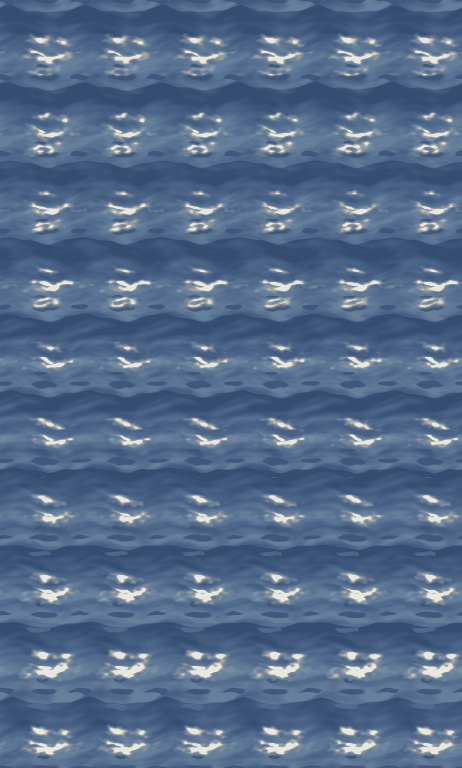
Give the GLSL for this texture, as a WebGL 1 fragment shader.

```glsl
precision highp float;
// Rippled blue water: a grid of wave cells, each shading from a dark crest to a
// pale trough with sunlit glints. Cell-periodic gradient noise bends the shapes,
// and a slow drift down the canvas, wrapping at its ends, varies the rows.

uniform vec2 u_resolution;

const vec2 REPEATS = vec2(6.0, 10.0);
const float ROW_OFFSET = 0.10;      // first crest below the top, in cells
const float DRIFT_STEPS = 4.0;      // noise layers passed from top to bottom
const float COLUMN_DRIFT = 0.12;
const float CREST_LEVEL = 0.02;
const float CREST_SWING = 0.03;
const float CREST_ROUGHNESS = 0.06;
const float RIPPLE_CONTRAST = 0.6;
const float FINE_CONTRAST = 0.28;
const float GLINT_WARP = 0.09;
const float GLINT_BREAKUP = 1.3;
const float TAU = 6.283185;

const vec3 DEEP = vec3(0.205, 0.305, 0.445);
const vec3 MID = vec3(0.295, 0.395, 0.535);
const vec3 LIGHT = vec3(0.40, 0.50, 0.61);
const vec3 PALE = vec3(0.54, 0.60, 0.67);
const vec3 WARM_RIM = vec3(0.62, 0.62, 0.61);
const vec3 SUN = vec3(0.91, 0.91, 0.89);

vec3 gradient(vec3 corner) {
  vec3 k = vec3(dot(corner, vec3(12.7, 31.1, 7.4)),
                dot(corner, vec3(26.9, 18.3, 24.6)),
                dot(corner, vec3(11.3, 27.1, 12.4)));
  return 2.0 * fract(sin(k) * 4375.85) - 1.0;
}

// Gradient noise that wraps after "period" lattice steps on each axis.
float noise(vec3 p, vec3 period) {
  vec3 base = floor(p);
  vec3 f = fract(p);
  vec3 w = f * f * f * (f * (f * 6.0 - 15.0) + 10.0);
  float sum = 0.0;
  for (int n = 0; n < 8; n++) {
    float k = float(n);
    vec3 o = mod(floor(vec3(k, k / 2.0, k / 4.0)), 2.0);
    vec3 weight = mix(1.0 - w, w, o);
    vec3 corner = floor(mod(base + o + 0.5, period));
    sum += weight.x * weight.y * weight.z * dot(gradient(corner), f - o);
  }
  return sum;
}

// Noise repeating in every cell, with "scale" lattice steps per cell.
float ripple(vec2 cell, vec2 scale, float drift) {
  return noise(vec3(cell * scale, drift), vec3(scale, DRIFT_STEPS));
}

// Slanted ellipse, wrapped around the cell: 1 at the centre, 0 on the outline.
float blob(vec2 p, vec2 centre, vec2 radius, float slant) {
  vec2 o = fract(p - centre + 0.5) - 0.5;
  o.y -= slant * o.x;
  return 1.0 - length(o / radius);
}

// Weight from 0 to 1 peaking on one row of the canvas.
float rowPeak(float phase, float row) {
  return 0.5 + 0.5 * cos(phase - TAU * row / REPEATS.y);
}

// Sun glints: positive inside, falling off outside.
float glints(vec2 p, float phase) {
  float split = smoothstep(0.45, 0.8, rowPeak(phase, 10.0));
  float middle = rowPeak(phase, 5.5);
  float thick = rowPeak(phase, 8.8);
  float faint = smoothstep(0.6, 1.0, rowPeak(phase, 3.0));
  float low = smoothstep(0.45, 0.85, rowPeak(phase, 2.6));
  float tail = smoothstep(0.6, 0.9, rowPeak(phase, 8.2));

  // Upper glint, breaking into two spots near the ends of the canvas
  float upper = blob(p, vec2(0.53 + 0.11 * middle, 0.42),
                     vec2(0.12 + 0.04 * middle, 0.038), 0.25 * middle);
  upper = max(upper, blob(p, vec2(0.84, 0.45), vec2(0.08, 0.04), 0.1) - 2.0 * (1.0 - split));
  upper -= 0.6 * faint;

  // Main ribbon with a side arm and a hanging tail
  float shift = 0.08 * middle;
  vec2 bent = p - vec2(shift, 0.02 * sin(TAU * 2.0 * (p.x - shift)));
  float ribbon = blob(bent, vec2(0.65, 0.64), vec2(0.23, 0.032 + 0.025 * thick), -0.08);
  ribbon = max(ribbon, blob(p, vec2(0.53 + shift, 0.60), vec2(0.12, 0.022), 0.3));
  ribbon = max(ribbon, blob(p, vec2(0.67, 0.70), vec2(0.10, 0.04), 0.35) - 2.0 * (1.0 - tail));

  // Lower hollow ring
  float ring = blob(p, vec2(0.58, 0.84), vec2(0.16, 0.052), -0.12);
  ring = 0.5 - 1.3 * abs(ring - 0.3) - 2.0 * (1.0 - low);
  return max(max(upper, ribbon), ring);
}

void main() {
  vec2 uv = gl_FragCoord.xy / u_resolution;
  float down = 1.0 - uv.y;
  vec2 cell = fract(vec2(uv.x, down) * REPEATS - vec2(0.0, ROW_OFFSET));
  float drift = down * DRIFT_STEPS + COLUMN_DRIFT * sin(TAU * uv.x);
  float phase = TAU * (down - ROW_OFFSET / REPEATS.y);
  float pixel = REPEATS.y / u_resolution.y;

  // Wave body, from the dark crest to the light trough
  float crest = CREST_LEVEL + CREST_SWING * cos(TAU * (cell.x - 0.62))
              + CREST_ROUGHNESS * ripple(cell, vec2(4.0, 2.0), drift);
  float depth = fract(cell.y - crest);
  float body = 0.08 + 0.70 * smoothstep(0.1, 0.65, depth) - 0.14 * smoothstep(0.75, 1.0, depth);
  float tone = mix(0.64, body, smoothstep(0.0, 1.5 * pixel, depth));

  // Ripples, leaning with the swell and strongest in the lit water
  vec2 swell = cell + vec2(0.0, 0.05 * sin(TAU * cell.x));
  float lit = 0.4 + 0.6 * smoothstep(0.2, 0.5, depth);
  tone += RIPPLE_CONTRAST * (ripple(swell, vec2(2.0, 7.0), drift)
        + 0.6 * ripple(swell, vec2(4.0, 12.0), drift));
  tone += FINE_CONTRAST * lit * ripple(swell, vec2(7.0, 21.0), drift);

  // Reflected patches either side of the crest
  vec2 warp = vec2(ripple(cell, vec2(5.0, 6.0), drift), 0.5 * ripple(cell, vec2(6.0, 7.0), drift));
  vec2 p = cell + GLINT_WARP * warp;
  float dark = max(blob(p, vec2(0.58, 0.905), vec2(0.21, 0.052), 0.04),
               max(blob(p, vec2(0.04, 0.90), vec2(0.14, 0.042), -0.05),
                   blob(p, vec2(0.54, 0.76), vec2(0.10, 0.028), 0.0)));
  float bright = blob(p, vec2(0.53, 0.11), vec2(0.17, 0.042), 0.08)
               - 2.0 * (1.0 - smoothstep(0.5, 0.8, rowPeak(phase, 8.0)));
  tone = mix(tone, 0.14, 0.85 * smoothstep(0.0, 0.35, dark));
  tone = mix(tone, 0.70, 0.8 * smoothstep(0.0, 0.35, bright));
  vec3 color = mix(DEEP, MID, clamp(2.0 * tone, 0.0, 1.0));
  color = mix(color, LIGHT, clamp(2.0 * tone - 1.0, 0.0, 1.0));

  // Glints: soft halo, grey rim, bright core
  float glint = glints(p, phase) + GLINT_BREAKUP * ripple(cell, vec2(11.0, 19.0), drift);
  color = mix(color, PALE, 0.6 * smoothstep(-0.9, 0.0, glint));
  color = mix(color, WARM_RIM, smoothstep(-0.2, 0.15, glint));
  color = mix(color, SUN, smoothstep(0.08, 0.5, glint));
  gl_FragColor = vec4(color, 1.0);
}
```
